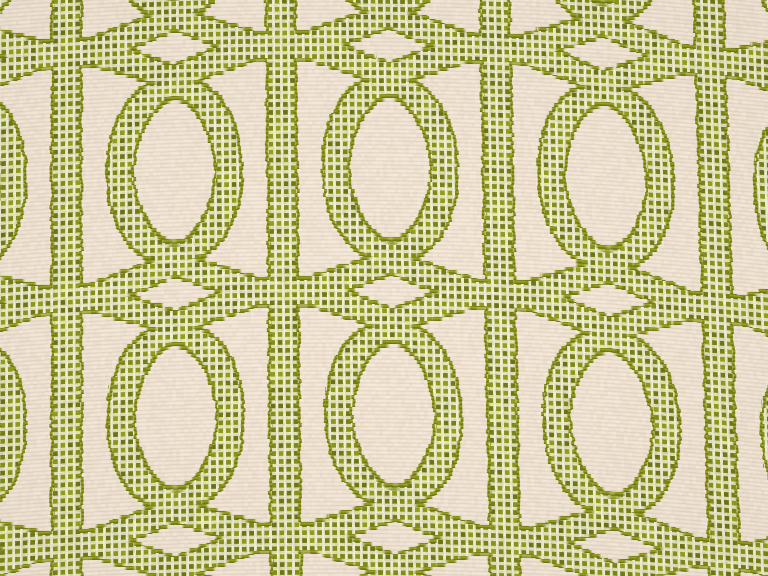
This pattern is drawn by a WebGL 1 fragment shader. Its source:

```glsl
precision highp float;

uniform vec2 u_resolution;

// Layout, in units of canvas height
const vec2 CELL = vec2(0.3762, 0.4270);
const vec2 RING_CENTER = vec2(0.3038, 0.7040);
const vec2 RING_OUTER = vec2(0.1198, 0.1655);
const vec2 RING_INNER = vec2(0.0694, 0.1215);
const float OUTER_POWER = 2.15;
const float INNER_POWER = 1.75;
const vec2 DIAMOND = vec2(0.0712, 0.0278);
const float BAR_HALF = 0.0278;
const float BAND_HALF = 0.0260;
const float FLARE_START = 0.146;
const float FLARE_SLOPE = 0.33;
const float BORDER = 0.0050;

// Cloth
const vec2 WEAVE = CELL / vec2(29.0, 31.0);
const float ROW = WEAVE.y * 0.5;
const float FRAY = 0.0045;
const vec2 THREAD_HALF = vec2(0.19, 0.21);
const float SHEAR = 0.0245;
const float SAG = 0.0640;

const vec3 GROUND = vec3(0.945, 0.896, 0.836);
const vec3 GROUND_SHADE = vec3(0.83, 0.765, 0.68);
const vec3 DARK_GREEN = vec3(0.41, 0.44, 0.08);
const vec3 LIGHT_GREEN = vec3(0.60, 0.64, 0.11);
const vec3 PALE_THREAD = vec3(0.95, 0.94, 0.85);

float hash(vec2 p) {
  vec3 q = fract(vec3(p.xyx) * 0.1031);
  q += dot(q, q.yzx + 33.33);
  return fract((q.x + q.y) * q.z);
}

// Cloth pulled slightly out of square
vec2 warpCloth(vec2 p) {
  float across = p.x - 0.573;
  return vec2(p.x + SHEAR * (p.y - 0.5) * (p.x - 0.116),
              p.y + SAG * across * across - 0.005);
}

// Oval of adjustable pointedness
float oval(vec2 q, vec2 radius, float power) {
  vec2 part = pow(max(q / radius, 0.0001), vec2(power));
  return (pow(part.x + part.y, 1.0 / power) - 1.0) * radius.x;
}

// Signed distance to the trellis, negative inside the green bands
float trellis(vec2 p) {
  vec2 q = abs(mod(p - RING_CENTER + 0.5 * CELL, CELL) - 0.5 * CELL);
  vec2 node = vec2(q.x, 0.5 * CELL.y - q.y);

  float bar = 0.5 * CELL.x - q.x - BAR_HALF;
  float flare = node.y - BAND_HALF - FLARE_SLOPE * max(FLARE_START - q.x, 0.0);
  float ring = oval(q, RING_OUTER, OUTER_POWER);
  float lens = oval(q, RING_INNER, INNER_POWER);
  float diamond = (node.x / DIAMOND.x + node.y / DIAMOND.y - 1.0) * DIAMOND.y;

  float bands = min(bar, min(flare, ring));
  return max(bands, -min(lens, diamond));
}

// Steps the outline along the weft rows, with a little fraying
vec2 stepToRows(vec2 p, float pixel) {
  float t = p.y / ROW;
  float row = floor(t);
  float blend = smoothstep(1.0 - min(pixel / ROW, 1.0), 1.0, fract(t));
  float side = floor(p.x / (CELL.x * 0.25));
  float fray = mix(hash(vec2(row, side)), hash(vec2(row + 1.0, side)), blend);
  return vec2(p.x + FRAY * (fray - 0.5), (row + blend + 0.5) * ROW);
}

vec2 threads(vec2 t, vec2 soft) {
  return 1.0 - smoothstep(THREAD_HALF - soft, THREAD_HALF + soft, abs(fract(t) - 0.5));
}

vec3 groundCloth(vec2 p) {
  float rib = 0.5 + 0.5 * cos(6.28318 * p.y / ROW);
  float slub = hash(floor(p / vec2(WEAVE.x * 0.5, ROW)));
  return mix(GROUND, GROUND_SHADE, 0.42 * rib * rib + 0.24 * (slub - 0.4));
}

vec3 bandCloth(vec2 p, float depth, float pixel) {
  vec2 t = (p - RING_CENTER + 0.5 * CELL) / WEAVE + 0.5;
  vec2 grid = threads(t, 0.35 * pixel / WEAVE + 0.03);

  // Green stitches, rounded and uneven
  float cord = 0.5 + 0.5 * cos(6.28318 * p.y / ROW);
  float tone = hash(floor(t + 0.5));
  float edge = 1.0 - smoothstep(BORDER - pixel, BORDER + pixel, depth);
  float bright = mix(0.45 + 0.9 * (tone - 0.5), 0.95 - 0.85 * cord, edge);
  vec3 green = mix(DARK_GREEN, LIGHT_GREEN, clamp(bright, 0.0, 1.0));

  // Pale warp over paler weft, hidden beneath the green border
  float wear = 0.86 + 0.14 * hash(floor(t * 2.0));
  float pale = max(grid.x, grid.y * 0.88) * wear;
  return mix(green, PALE_THREAD, pale * (1.0 - edge));
}

void main() {
  float pixel = 1.0 / u_resolution.y;
  vec2 p = warpCloth(gl_FragCoord.xy * pixel);
  float d = trellis(stepToRows(p, pixel));

  float band = 1.0 - smoothstep(-0.7 * pixel, 0.7 * pixel, d);
  vec3 color = mix(groundCloth(p), bandCloth(p, -d, pixel), band);

  // Soft falloff of light toward the corners
  vec2 fromCenter = gl_FragCoord.xy / u_resolution - 0.5;
  color *= 1.01 - 0.07 * dot(fromCenter, fromCenter);
  gl_FragColor = vec4(color, 1.0);
}
```
